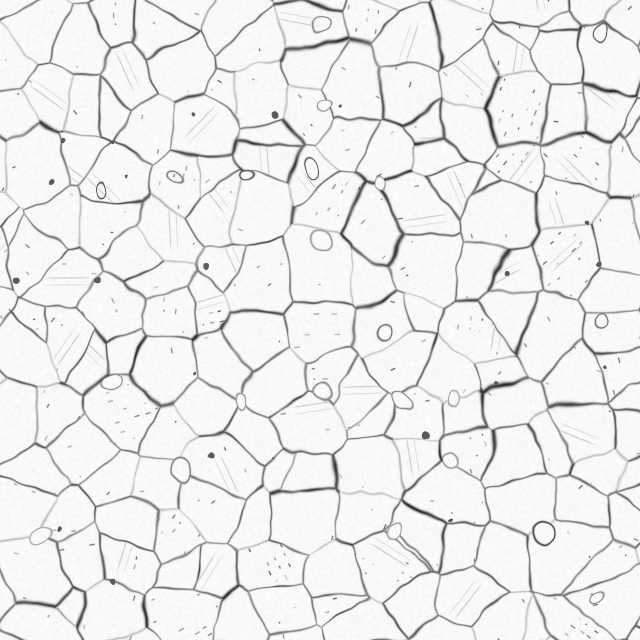
Write a Shadertoy shader that draws this texture.

```glsl
#define GRAINS 13.0        // grain cells across the canvas
#define SIZE_SPREAD 0.42   // variation of grain size
#define BEND 0.017         // waviness of the boundaries
#define LINE_WIDTH 0.0018  // soft half width of a boundary
#define ISLANDS 9.0        // grid of small enclosed grains
#define PITS 8.0           // grid of dark pits
#define DASHES 62.0        // grid of fine etch marks
#define PAPER 0.992

float hash(vec2 p) {
    vec3 q = fract(p.xyx * 0.1031);
    q += dot(q, q.yzx + 33.33);
    return fract((q.x + q.y) * q.z);
}

vec2 hash2(vec2 p) {
    return vec2(hash(p + 17.3), hash(p + 71.9));
}

float noise(vec2 p) {
    vec2 i = floor(p), f = fract(p);
    f = f * f * (3.0 - 2.0 * f);
    return mix(mix(hash(i), hash(i + vec2(1, 0)), f.x),
               mix(hash(i + vec2(0, 1)), hash(i + vec2(1, 1)), f.x), f.y);
}

vec2 noise2(vec2 p) {
    return vec2(noise(p + 40.0), noise(p + 93.0)) - 0.5;
}

mat2 turn(float a) {
    return mat2(cos(a), sin(a), -sin(a), cos(a));
}

float softLine(float d, float width) {
    return exp(-d * d / (width * width));
}

vec2 grainSite(vec2 id) {
    return id + 0.04 + 0.92 * hash2(id);
}

float grainWeight(vec2 id) {
    return SIZE_SPREAD * hash(id + 5.7);
}

// Weighted Voronoi boundaries; each shared edge has its own darkness and width
float boundaries(vec2 uv, out vec2 grain) {
    vec2 p = uv * GRAINS, base = floor(p);
    float best = 1e5;
    for (int y = -2; y <= 2; y++)
    for (int x = -2; x <= 2; x++) {
        vec2 id = base + vec2(x, y), r = grainSite(id) - p;
        float d = dot(r, r) - grainWeight(id);
        if (d < best) { best = d; grain = id; }
    }
    float ink = 0.0;
    vec2 home = grainSite(grain);
    float region = noise(uv * 5.0 + 8.0);
    float wear = noise(uv * 45.0);
    for (int y = -2; y <= 2; y++)
    for (int x = -2; x <= 2; x++) {
        vec2 id = base + vec2(x, y);
        if (id == grain) continue;
        vec2 site = grainSite(id), r = site - p;
        float d = dot(r, r) - grainWeight(id) - best;
        d /= 2.0 * length(site - home) * GRAINS;
        float kind = hash(id + grain + abs(id - grain) * vec2(17, 31));
        float bold = smoothstep(0.80, 1.0, kind * 0.8 + region * 0.4);
        float faint = smoothstep(0.2, 0.1, kind);
        float dark = mix(0.40 + 0.22 * kind, 0.70, bold);
        dark = mix(dark, 0.2, faint) * (0.72 + 0.5 * wear);
        float width = LINE_WIDTH * (0.82 + 0.35 * wear + 0.75 * bold);
        ink = max(ink, dark * softLine(d, width));
    }
    return ink;
}

// Small oval grains that cover the boundaries beneath them
float addIslands(vec2 uv, float ink) {
    vec2 p = uv * ISLANDS, id = floor(p);
    if (hash(id + 3.1) > 0.26) return ink;
    vec2 q = turn(6.28 * hash(id + 9.4)) * (fract(p) - 0.35 - 0.3 * hash2(id));
    q.y *= 1.0 + 0.8 * hash(id + 6.6);
    float radius = 0.09 + 0.09 * hash(id + 2.2);
    float d = (length(q) + 0.12 * abs(q.x) - radius) / ISLANDS;
    float dark = 0.3 + 0.4 * hash(id + 8.8);
    ink *= smoothstep(-0.002, 0.001, d);
    return max(ink, dark * softLine(d, LINE_WIDTH));
}

// Short parallel etch marks, dense in a few grains
float etchMarks(vec2 uv, vec2 grain) {
    vec2 p = turn(6.28 * hash(grain + 1.5)) * uv * DASHES, id = floor(p);
    float density = hash(grain + 4.4) > 0.83 ? 0.3 : 0.045;
    if (hash(id + 2.7) > density) return 0.0;
    vec2 q = fract(p) - 0.35 - 0.3 * hash2(id);
    q.x -= clamp(q.x, -0.22 * hash(id + 7.1), 0.22 * hash(id + 7.1));
    return (0.2 + 0.4 * hash(id + 5.2)) * softLine(length(q), 0.075);
}

// Faint straight scratches inside some grains
float scratches(vec2 uv, vec2 grain) {
    if (hash(grain + 12.3) > 0.26) return 0.0;
    vec2 q = turn(6.28 * hash(grain + 1.5)) * (uv - grainSite(grain) / GRAINS);
    float reach = smoothstep(0.04, 0.02, abs(q.x + 0.01));
    float offset = 0.03 * (hash(grain + 6.1) - 0.5);
    float pair = max(softLine(q.y - offset, 0.0011), 0.6 * softLine(q.y - offset - 0.011, 0.001));
    return 0.17 * reach * pair;
}

float pits(vec2 uv) {
    vec2 p = uv * PITS, id = floor(p);
    if (hash(id + 14.2) > 0.3) return 0.0;
    float radius = mix(0.0022, 0.0058, pow(hash(id + 3.3), 2.0));
    float d = length(fract(p) - 0.2 - 0.6 * hash2(id)) / PITS - radius;
    return 0.62 * smoothstep(0.001, -0.001, d);
}

void mainImage(out vec4 fragColor, in vec2 fragCoord) {
    vec2 uv = fragCoord / iResolution.y;
    vec2 bent = uv + BEND * noise2(uv * 17.0) + 0.3 * BEND * noise2(uv * 55.0);
    vec2 grain;
    float ink = boundaries(bent, grain);
    ink = addIslands(bent, ink);
    ink = max(ink, etchMarks(uv, grain));
    ink = max(ink, scratches(uv, grain));
    ink = max(ink, pits(uv + 0.2 * BEND * noise2(uv * 130.0)));

    // Pale speckle of the polished surface
    float speckle = 0.03 * noise(uv * 330.0);
    fragColor = vec4(vec3(clamp(PAPER - speckle - ink, 0.0, 1.0)), 1.0);
}
```
